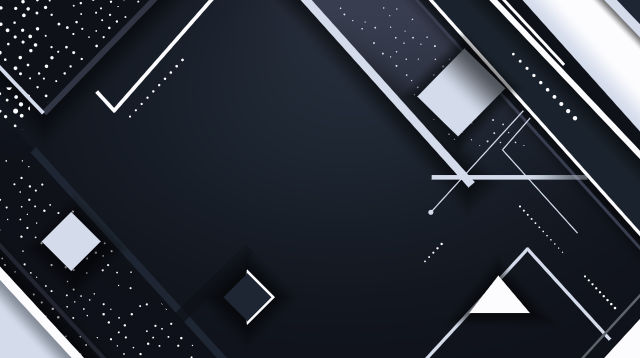
Give the GLSL for this background, as a Shadertoy shader.

```glsl
// Dark geometric backdrop: diagonal panels, pale bars, tilted squares and dots.
// Flat shapes are painted back to front from signed distances, with soft
// shadows; the space is 7.68 x 4.30 units, with y running down the canvas.

#define INK   vec3(0.055, 0.065, 0.095)
#define NIGHT vec3(0.115, 0.15, 0.195)
#define LILAC vec3(0.22, 0.24, 0.31)
#define STEEL vec3(0.52, 0.55, 0.60)
#define PALE  vec3(0.83, 0.86, 0.92)
#define SNOW  vec3(0.99, 0.99, 1.0)
#define SPACE vec2(7.68, 4.30)
#define SHADOW 0.55
#define DOT_PITCH 0.125

vec2 p;       // current point
vec3 col;     // colour painted so far
float pixel;  // size of one pixel in space units

float hash(vec2 v) {
    vec3 q = fract(v.xyx * 0.1031);
    q += dot(q, q.yzx + 33.33);
    return fract((q.x + q.y) * q.z);
}

// Signed distance to the line l.xy-l.zw; positive above a falling line
float side(vec4 l) {
    return dot(p - l.xy, normalize(vec2(l.w - l.y, l.x - l.z)));
}

// Rectangle of the given width along l.xy-l.zw
float bar(vec4 l, float width) {
    vec2 span = l.zw - l.xy, q = p - 0.5 * (l.xy + l.zw);
    float along = abs(dot(q, normalize(span))) - 0.5 * length(span);
    return max(along, abs(side(l)) - 0.5 * width);
}

float diamond(vec2 center, float r) {
    vec2 q = abs(p - center);
    return (q.x + q.y - r) * 0.7071;
}

// Row of n dots along l, the radius growing from r.x to r.y
float dotRow(vec4 l, float n, vec2 r) {
    vec2 span = l.zw - l.xy;
    float t = clamp(dot(p - l.xy, span) / dot(span, span), 0.0, 1.0);
    t = round(t * (n - 1.0)) / (n - 1.0);
    return length(p - l.xy - span * t) - mix(r.x, r.y, t);
}

// Jittered diagonal grid of dots, with only a share of the cells filled
float dotField(float radius, float share) {
    vec2 g = vec2(p.x + p.y, p.y - p.x) * 0.7071 / DOT_PITCH, id = floor(g);
    vec2 jitter = vec2(hash(id + 7.0), hash(id + 19.0)) - 0.5;
    float d = length(g - id - 0.5 - 0.45 * jitter) * DOT_PITCH;
    return hash(id) < share ? d - radius * (0.6 + 0.6 * hash(id + 31.0)) : 1.0;
}

void blend(vec3 ink, float d, float alpha) {
    col = mix(col, ink, alpha * clamp(0.5 - d / pixel, 0.0, 1.0));
}

void paint(vec3 ink, float d) { blend(ink, d, 1.0); }

void shade(float d, float reach) {
    col *= 1.0 - SHADOW * (1.0 - smoothstep(-0.1 * reach, reach, d));
}

float glow(vec2 center, vec2 size) {
    vec2 g = (p - center) / size;
    return exp(-dot(g, g));
}

void upperLeft() {
    float edge = side(vec4(1.85, 0, 0.52, 1.38));
    float panel = max(edge, -side(vec4(0, 0.8, 0.52, 1.36)));
    shade(panel, 0.35);
    paint(INK, panel);
    paint(SNOW, max(dotField(mix(0.021, 0.01, p.x / 1.8), 0.8), panel + 0.07));
    paint(SNOW, max(dotField(0.026, 0.9), max(p.x - 0.36, abs(p.y - 1.3) - 0.25)));
    paint(LILAC * 0.85, bar(vec4(1.89, -0.05, 0.53, 1.36), 0.07));
    paint(PALE, bar(vec4(-0.05, 0.76, 0.52, 1.36), 0.045));
    paint(SNOW, bar(vec4(1.16, 1.1, 1.38, 1.34), 0.045));
    paint(SNOW, bar(vec4(1.36, 1.34, 2.57, -0.04), 0.045));
    paint(SNOW, dotRow(vec4(1.56, 1.4, 2.19, 0.72), 10.0, vec2(0.012, 0.016)));
}

void lowerLeft() {
    vec4 beam = vec4(0.4, 1.8, 2.7, 4.34);
    float edge = side(beam);
    blend(INK, edge, 0.8 * smoothstep(1.2, 2.0, p.y));
    paint(SNOW, max(dotField(0.012, 0.55), max(edge + 0.1, 1.8 - p.y)));
    paint(NIGHT, bar(beam, 0.09));
    edge = side(vec4(0, 3.2, 1.01, 4.3));
    shade(edge, 0.3);
    paint(LILAC * 0.6, abs(edge - 0.17) - 0.025);
    paint(SNOW, edge);
    paint(mix(STEEL, PALE, smoothstep(0.1, 0.35, -edge)), edge + 0.11);
    shade(diamond(vec2(0.9, 2.98), 0.36), 0.25);
    paint(PALE, diamond(vec2(0.855, 2.9), 0.355));

    // Framed square and its strut
    blend(INK, bar(vec4(2.12, 3.85, 3, 2.98), 0.15), 0.8 - 0.5 * smoothstep(2.3, 3.0, p.x));
    float tile = diamond(vec2(2.97, 3.57), 0.33);
    shade(tile, 0.25);
    paint(SNOW, max(tile, 2.96 - p.x));
    paint(NIGHT, tile + 0.03);
}

void upperRight() {
    // Dotted panel behind the long bar
    vec4 beam = vec4(3.62, -0.06, 5.66, 2.22);
    float rail = side(vec4(5, 0, 7.68, 2.98)), panel = max(-side(beam), rail);
    shade(bar(beam, 0.1), 0.3);
    blend(LILAC, panel, exp(-p.y * p.y * 0.8));
    paint(PALE, max(dotField(0.01, 0.6), max(panel + 0.18, p.y - 1.75)));
    paint(PALE, bar(beam, 0.1));

    // Diagonal layers out to the white corner
    float rim = side(vec4(5.17, 0, 7.68, 2.81));
    shade(-rim, 0.3);
    paint(LILAC, abs(rail) - 0.018);
    paint(NIGHT * 0.9, -rim);
    paint(SNOW, abs(rim) - 0.02);
    float strip = side(vec4(5.92, 0, 7.68, 1.86));
    shade(-strip, 0.3);
    paint(INK, -strip);
    paint(SNOW, min(abs(strip) - 0.035, bar(vec4(6, -0.05, 6.77, 0.78), 0.035)));
    float white = side(vec4(6.27, 0, 7.68, 1.58)), cap = side(vec4(7.25, 0, 7.68, 0.45));
    paint(mix(PALE, SNOW, smoothstep(0.0, 0.35, white)), -white);
    shade(-cap, 0.12);
    paint(PALE, -cap);
    paint(NIGHT, 0.11 - cap);
    paint(SNOW, dotRow(vec4(6.16, 0.65, 6.9, 1.42), 10.0, vec2(0.016, 0.026)));

    // Large square, crossbar and wires
    float tile = bar(vec4(5.29, 0.87, 5.78, 1.35), 0.81);
    shade(tile, 0.2);
    paint(mix(PALE, STEEL * 0.6, smoothstep(0.1, 0.8, p.x - p.y - 4.2)), tile);
    blend(PALE, bar(vec4(5.18, 2.13, 7.05, 2.13), 0.055), 1.0 - 0.6 * smoothstep(6.3, 7.05, p.x));
    paint(PALE, min(bar(vec4(5.17, 2.55, 6.28, 1.33), 0.015), length(p - vec2(5.17, 2.55)) - 0.03));
    paint(PALE, min(bar(vec4(6.36, 1.42, 6.03, 1.8), 0.015), bar(vec4(6.03, 1.8, 6.93, 2.8), 0.015)));
}

void lowerRight() {
    paint(SNOW, dotRow(vec4(6.24, 2.48, 6.75, 3.03), 12.0, vec2(0.012, 0.007)));
    paint(SNOW, dotRow(vec4(7.02, 3.32, 7.38, 3.7), 9.0, vec2(0.012, 0.015)));
    paint(SNOW, dotRow(vec4(5.1, 3.14, 5.3, 2.93), 5.0, vec2(0.01, 0.014)));
    paint(PALE, min(bar(vec4(5.09, 4.34, 6.34, 2.98), 0.04), bar(vec4(6.32, 2.98, 7.32, 4.08), 0.04)));
    float wedge = max(side(vec4(5.98, 3.31, 6.36, 3.76)), -side(vec4(5.98, 3.31, 5.63, 3.76)));
    wedge = max(wedge, p.y - 3.76);
    shade(wedge, 0.2);
    paint(SNOW, wedge);
    float edge = side(vec4(7.68, 3.83, 7.25, 4.3));
    paint(STEEL * 0.7, abs(edge + 0.19) - 0.015);
    paint(SNOW, -edge);
}

void mainImage(out vec4 fragColor, in vec2 fragCoord) {
    p = fragCoord / iResolution.xy * SPACE;
    p.y = SPACE.y - p.y;
    pixel = SPACE.y / iResolution.y;
    col = mix(INK, NIGHT, glow(vec2(4.1, 1.3), vec2(3.2, 2.0)));
    col = mix(col, LILAC, 0.5 * glow(vec2(4.4, 0), vec2(1.5, 1.1)));
    upperLeft();
    lowerLeft();
    upperRight();
    lowerRight();
    fragColor = vec4(col, 1.0);
}
```
